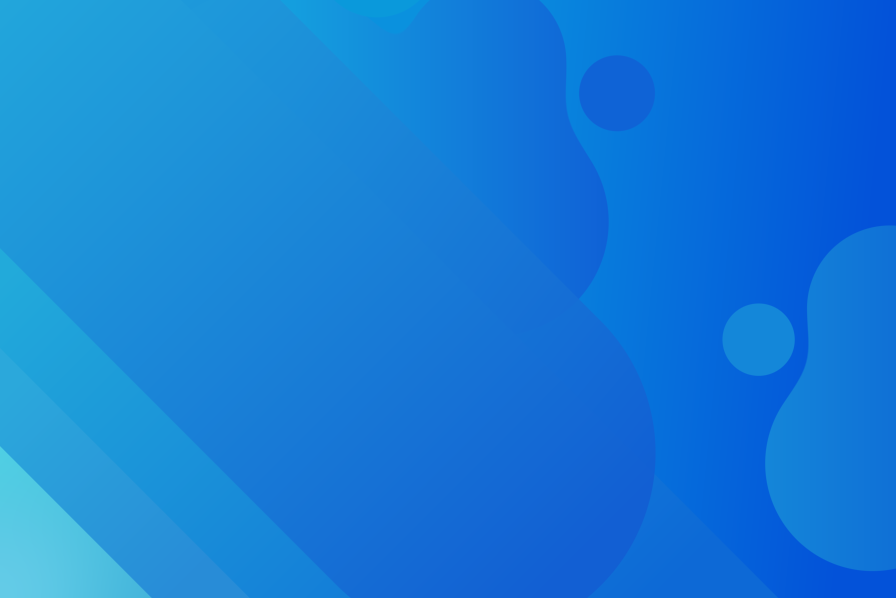
Give the GLSL for this background, as a Shadertoy shader.

```glsl
const vec2 CANVAS = vec2(1.5, 1.0);
const vec2 UP_LEFT = vec2(-0.70711, 0.70711);

float circle(vec2 p, vec2 center, float radius) {
    return length(p - center) - radius;
}

// Union of two shapes joined by a soft neck
float softUnion(float a, float b, float blend) {
    float h = max(blend - abs(a - b), 0.0) / blend;
    return min(a, b) - 0.25 * blend * h * h;
}

// Capsule with one round end, running on without limit along direction
float ray(vec2 p, vec2 start, vec2 direction, float radius) {
    vec2 q = p - start;
    return length(q - direction * max(dot(q, direction), 0.0)) - radius;
}

// Area below a falling diagonal that crosses the top edge at x = offset
float diagonal(vec2 p, float offset) {
    return (p.x + p.y - 1.0 - offset) * 0.70711;
}

vec3 ramp(vec3 from, vec3 to, float start, float end, float t) {
    return mix(from, to, clamp((t - start) / (end - start), 0.0, 1.0));
}

vec3 paint(vec3 base, vec3 color, float dist, float opacity, float pixel) {
    return mix(base, color, opacity * smoothstep(pixel, -pixel, dist));
}

void mainImage(out vec4 fragColor, in vec2 fragCoord) {
    vec2 p = fragCoord / iResolution.xy * CANVAS;
    float pixel = 0.75 / iResolution.y;
    float slope = p.x + 1.0 - p.y;

    // Backdrop, darkening to the right
    vec3 color = ramp(vec3(0.04, 0.57, 0.87), vec3(0.01, 0.32, 0.85),
                      0.80, 1.50, p.x + 0.10 * (1.0 - p.y));

    // Upper blob and its two drops
    float blob = softUnion(circle(p, vec2(0.811, 0.898), 0.137),
                           circle(p, vec2(0.828, 0.629), 0.191), 0.11);
    blob = softUnion(blob, circle(p, vec2(0.459, 0.766), 0.258), 0.06);
    vec3 blobColor = ramp(vec3(0.08, 0.62, 0.87), vec3(0.06, 0.38, 0.84),
                          0.49, 1.02, p.x);
    color = paint(color, blobColor, blob, 1.0, pixel);
    color = paint(color, vec3(0.04, 0.60, 0.86),
                  circle(p, vec2(0.631, 1.074), 0.103), 1.0, pixel);
    color = paint(color, vec3(0.06, 0.39, 0.84),
                  circle(p, vec2(1.033, 0.844), 0.0635), 1.0, pixel);

    // Wide diagonal band
    vec3 bandColor = ramp(vec3(0.133, 0.667, 0.855), vec3(0.05, 0.41, 0.84),
                          0.47, 2.11, slope);
    color = paint(color, bandColor, diagonal(p, 0.303), 1.0, pixel);

    // Large rounded bar
    vec3 barColor = ramp(vec3(0.133, 0.65, 0.86), vec3(0.07, 0.365, 0.825),
                         0.0, 1.90, slope);
    color = paint(color, barColor,
                  ray(p, vec2(0.785, 0.242), UP_LEFT, 0.3125), 0.90, pixel);

    // Lower left stripes
    vec3 stripeColor = ramp(vec3(0.17, 0.66, 0.86), vec3(0.155, 0.55, 0.845),
                            0.66, 1.28, slope);
    color = paint(color, stripeColor, diagonal(p, -0.582), 1.0, pixel);
    vec3 cornerColor = ramp(vec3(0.31, 0.81, 0.89), vec3(0.27, 0.71, 0.86),
                            0.76, 1.24, slope);
    float cornerGlow = 0.9 * smoothstep(0.26, 0.0, length(p));
    cornerColor = mix(cornerColor, vec3(0.40, 0.80, 0.91), cornerGlow);
    color = paint(color, cornerColor, diagonal(p, -0.746), 1.0, pixel);

    // Right blob and its drop
    float rightBlob = softUnion(circle(p, vec2(1.490, 0.484), 0.139),
                                circle(p, vec2(1.461, 0.225), 0.180), 0.10);
    vec3 rightColor = ramp(vec3(0.08, 0.53, 0.85), vec3(0.06, 0.44, 0.84),
                           1.27, 1.50, p.x);
    color = paint(color, rightColor, rightBlob, 1.0, pixel);
    color = paint(color, vec3(0.08, 0.53, 0.85),
                  circle(p, vec2(1.270, 0.432), 0.0605), 1.0, pixel);

    fragColor = vec4(color, 1.0);
}
```
